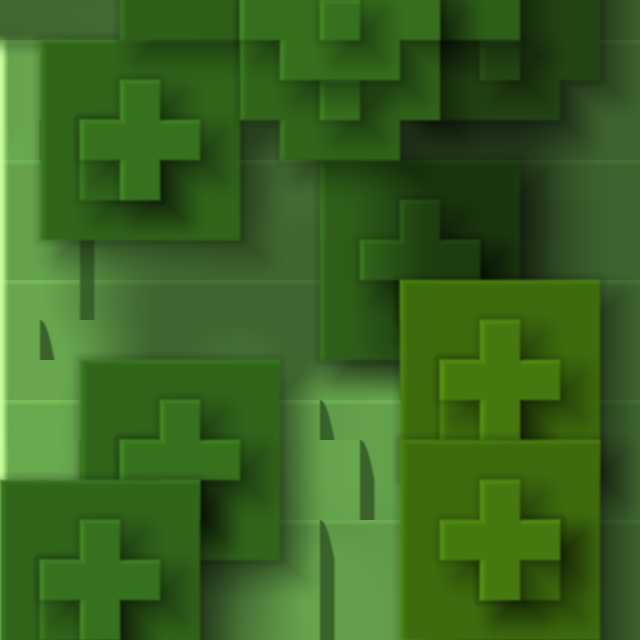
A Shadertoy shader for this background:

```glsl
const float CELLS = 16.0;
const float EDGE = 0.045;                 // edge softness in cells
const vec2 SHADOW_SHIFT = vec2(0.5, -0.4);
const float SHADOW_BLUR = 0.75;
const float SHADOW_DEPTH = 0.40;
const float SLIVER = 0.36;                // width of a step's side shadow
const vec3 GRASS_SHADE = vec3(0.245, 0.395, 0.185);
const vec3 GRASS_SUN = vec3(0.40, 0.645, 0.30);
const vec3 GRASS_GLARE = vec3(0.79, 0.99, 0.60);
const vec3 STEP_SIDE = vec3(0.21, 0.36, 0.16);
const vec3 LEAF = vec3(0.205, 0.425, 0.11);
const vec3 LEAF_DARK = vec3(0.135, 0.265, 0.075);
const vec3 LEAF_YELLOW = vec3(0.262, 0.455, 0.055);

float hash(vec2 p) {
    vec3 q = fract(p.xyx * vec3(0.1031, 0.1030, 0.0973));
    q += dot(q, q.yzx + 33.33);
    return fract((q.x + q.y) * q.z);
}

float noise(vec2 p) {
    vec2 i = floor(p), f = fract(p);
    f = f * f * (3.0 - 2.0 * f);
    return mix(mix(hash(i), hash(i + vec2(1, 0)), f.x),
               mix(hash(i + vec2(0, 1)), hash(i + 1.0), f.x), f.y);
}

float box(vec2 p, vec2 halfSize) {
    vec2 d = abs(p) - halfSize;
    return length(max(d, 0.0)) + min(max(d.x, d.y), 0.0);
}

// Union of two centred boxes: a plus or a blocky disc
float blocks(vec2 p, vec2 a, vec2 b) {
    return min(box(p, a), box(p, b));
}

// Paint one raised slab: shadow below it, flat top, lit upper left rim
void addLayer(inout vec3 col, vec2 p, vec2 a, vec2 b, vec3 tint) {
    float soft = EDGE + 0.5 * CELLS / iResolution.y;
    float d = blocks(p, a, b);
    float shadow = 1.0 - smoothstep(-SHADOW_BLUR, SHADOW_BLUR, blocks(p - SHADOW_SHIFT, a, b));
    float contact = 1.0 - smoothstep(0.0, 0.25, d);
    col *= (1.0 - SHADOW_DEPTH * shadow) * (1.0 - 0.12 * contact);
    float rim = smoothstep(-0.12, 0.12, blocks(p + vec2(-0.09, 0.05), a, b));
    vec3 lid = tint * (1.0 + 0.28 * rim);
    col = mix(col, lid, 1.0 - smoothstep(-soft, soft, d));
}

// Column at which terrace k steps down in a given row
float stepColumn(float k, float row) {
    float start = k < 0.5 ? 1.0 : (k < 1.5 ? 8.0 : 13.0);
    return start + floor((k < 0.5 ? 2.9 : 2.0 + 0.5 * k) * hash(vec2(row, k + 7.0)));
}

vec3 ground(vec2 p) {
    float row = floor(p.y), terrace = 0.0, side = 0.0;
    for (float k = 0.0; k < 3.0; k++) {
        float column = stepColumn(k, row);
        float x = p.x - column;
        terrace += step(0.0, x);
        bool unbroken = stepColumn(k, row + 1.0) == column;
        float width = SLIVER * (unbroken ? 1.0 : sqrt(1.0 - fract(p.y)));
        float wall = smoothstep(-EDGE, EDGE, x) * (1.0 - smoothstep(-EDGE, EDGE, x - width));
        side = max(side, wall * (k < 1.5 ? 0.9 : 0.0));
    }
    // Sunlit western strip and southern clearing
    float west = (1.0 - smoothstep(0.9, 4.2, p.x)) * (1.0 - smoothstep(14.5, 15.2, p.y));
    float south = (1.0 - smoothstep(5.8, 7.4, p.y)) * smoothstep(5.0, 8.3, p.x);
    float sun = max(west, south) * (1.0 - smoothstep(10.0, 13.0, p.x));
    sun += 0.32 * (noise(p * vec2(0.5, 0.7) + 3.0) - 0.4) * (1.0 - smoothstep(9.0, 13.0, p.x));
    vec3 col = mix(GRASS_SHADE, GRASS_SUN, clamp(sun, 0.0, 1.0));
    // Patch tones and their bright upper seams
    col *= 0.96 + 0.08 * hash(vec2(terrace, floor(p.y / 3.0)));
    col *= 1.0 + 0.12 * smoothstep(2.85, 2.97, mod(p.y, 3.0));
    col = mix(col, STEP_SIDE, side);
    float glare = (1.0 - smoothstep(0.02, 0.24, p.x)) * (1.0 - smoothstep(14.5, 15.2, p.y));
    return mix(col, GRASS_GLARE, glare);
}

// Five cell wide crown, partial middle slab and a plus on top
void addTree(inout vec3 col, vec2 p, vec2 cell, vec3 leaf) {
    vec2 q = p - cell - 0.5;
    float turn = hash(cell) < 0.3 ? -1.0 : 1.0;
    addLayer(col, q, vec2(2.5), vec2(2.5), leaf * 0.93);
    addLayer(col, q - vec2(0.5 * turn, -0.5), vec2(1.0), vec2(1.0), leaf * 0.94);
    addLayer(col, q, vec2(1.5, 0.5), vec2(0.5, 1.5), leaf * 1.04);
}

// Wide canopy of blocky discs, dark on its eastern side
void addGreatTree(inout vec3 col, vec2 p) {
    float shade = smoothstep(-1.3, 1.6, box(p - vec2(11.9, 11.5), vec2(2.0, 4.0)));
    col *= mix(0.56, 1.0, shade);
    addLayer(col, p - vec2(12, 16), vec2(3, 2), vec2(2, 3), LEAF_DARK);
    addLayer(col, p - vec2(12.5, 14.5), vec2(0.5), vec2(0.5), LEAF_DARK * 1.06);
    addLayer(col, p - vec2(8, 16), vec2(5, 1), vec2(5, 1), LEAF * 0.88);
    for (float i = 0.0; i < 2.0; i++) {
        vec2 q = p - vec2(8.5, 14.5 + 2.0 * i);
        addLayer(col, q, vec2(2.5, 1.5), vec2(1.5, 2.5), LEAF * (0.93 + 0.09 * i));
        addLayer(col, q + vec2(0, 1), vec2(0.5), vec2(0.5), LEAF * 1.04);
    }
}

void mainImage(out vec4 fragColor, in vec2 fragCoord) {
    vec2 p = fragCoord / iResolution.y * CELLS;
    vec3 col = ground(p);
    for (float i = 2.0; i >= 0.0; i--)
        addTree(col, p, vec2(2.0 + mod(2.0 * i, 3.0), 1.0 + i * (0.5 + 2.5 * i)), LEAF);
    addTree(col, p, vec2(10, 9), LEAF * 0.95);
    addGreatTree(col, p);
    for (float i = 1.0; i >= 0.0; i--)
        addTree(col, p, vec2(12.0, 2.0 + 4.0 * i), LEAF_YELLOW);
    fragColor = vec4(col, 1.0);
}
```
